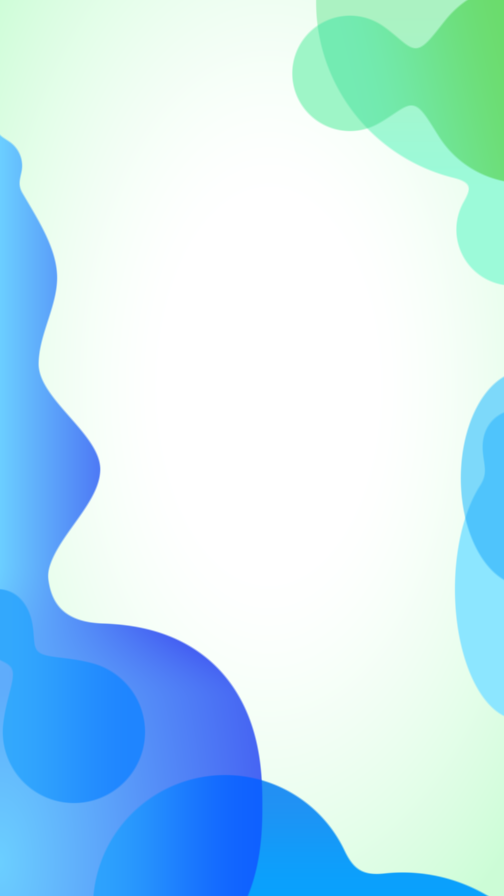
A Shadertoy shader for this background:

```glsl
// Soft liquid blobs in blue and green framing a pale mint-to-white backdrop.
// Each blob is a smooth union of circles, ovals and one wavy edge; overlaps
// of translucent layers get their own deeper gradient.

const vec2 GRID = vec2(9.0, 16.0); // canvas size in layout units, y runs down

// Signed distance to a circle
float circle(vec2 p, vec2 center, float radius) {
    return length(p - center) - radius;
}

// Approximate distance to a superellipse; power 2 gives an ellipse
float oval(vec2 p, vec2 center, vec2 radii, float power) {
    vec2 q = pow(abs((p - center) / radii), vec2(power));
    return (pow(q.x + q.y, 1.0 / power) - 1.0) * min(radii.x, radii.y);
}

// Union with a rounded fillet of size k
float smoothUnion(float a, float b, float k) {
    float h = max(k - abs(a - b), 0.0) / k;
    return min(a, b) - 0.25 * k * h * h;
}

// Antialiased fill amount of a distance field
float coverage(float d) {
    float w = max(fwidth(d), 1e-4);
    return smoothstep(-w, w, -d);
}

// Horizontal reach of the wavy left border at height y
float waveEdge(float y) {
    return -0.08 + 1.10 * smoothstep(2.17, 4.96, y)
                 - 0.33 * smoothstep(4.96, 6.50, y)
                 + 1.10 * smoothstep(6.50, 8.38, y)
                 - 0.94 * smoothstep(8.38, 10.35, y);
}

float leftBlob(vec2 p) {
    float d = smoothUnion(p.x - waveEdge(p.y), circle(p, vec2(-0.125, 2.96), 0.52), 0.2);
    return smoothUnion(d, oval(p, vec2(1.56, 14.38), vec2(3.125, 3.25), 2.4), 1.0);
}

// Two circles melted together
float circlePair(vec2 p, vec2 c1, float r1, vec2 c2, float r2, float k) {
    return smoothUnion(circle(p, c1, r1), circle(p, c2, r2), k);
}

// Paint two translucent layers, with a separate colour where they overlap
vec3 paintPair(vec3 base, float a, vec3 colorA, float b, vec3 colorB, vec3 both) {
    return mix(mix(base, colorA, a), mix(colorB, both, a), b);
}

vec3 backdrop(vec2 p) {
    float r = length((p - vec2(4.8, 6.9)) / (0.5 * GRID));
    float tint = pow(clamp(r - 0.4, 0.0, 1.0), 1.5);
    return mix(vec3(1.0), vec3(0.80, 0.99, 0.84), tint);
}

void mainImage(out vec4 fragColor, in vec2 fragCoord) {
    vec2 uv = fragCoord / iResolution.xy;
    vec2 p = vec2(uv.x, 1.0 - uv.y) * GRID;
    vec3 color = backdrop(p);

    // Green blobs, top right
    float mint = coverage(circlePair(p, vec2(8.875, 0.04), 3.23, vec2(9.15, 4.10), 1.0, 0.4));
    float leaf = coverage(circlePair(p, vec2(6.25, 1.31), 1.03, vec2(9.35, 1.48), 1.79, 0.92));
    vec3 mintColor = mix(vec3(0.67, 0.95, 0.76), vec3(0.61, 0.98, 0.85), smoothstep(0.0, 3.5, p.y));
    float leafRamp = smoothstep(5.8, 9.2, p.x - 0.25 * p.y);
    vec3 leafDeep = mix(vec3(0.45, 0.92, 0.70), vec3(0.42, 0.86, 0.42), leafRamp);
    color = paintPair(color, mint, mintColor, leaf, vec3(0.62, 0.96, 0.78), leafDeep);

    // Pale blue blobs, right side
    float upper = coverage(oval(p, vec2(9.375, 8.54), vec2(1.146, 1.92), 2.0));
    float lower = coverage(smoothUnion(oval(p, vec2(9.27, 10.52), vec2(1.146, 2.33), 2.0),
                                       circle(p, vec2(9.23, 7.92), 0.6), 0.4));
    color = paintPair(color, upper, vec3(0.49, 0.85, 0.98),
                      lower, vec3(0.55, 0.90, 1.0), vec3(0.31, 0.77, 0.99));

    // Large left blob: light at the border, violet-blue towards its rim
    float left = coverage(leftBlob(p));
    float columnRamp = p.x / 2.3;
    float lobeRamp = length(vec2(p.x, 0.5 * (p.y - 15.4))) / 4.9;
    float ramp = clamp(mix(columnRamp, lobeRamp, smoothstep(10.0, 12.5, p.y)), 0.0, 1.0);
    vec3 leftColor = mix(vec3(0.42, 0.81, 1.0), vec3(0.27, 0.38, 0.95), ramp);

    // Bottom hill, deeper where it crosses the left blob
    float hill = coverage(circlePair(p, vec2(4.02, 16.2), 2.36, vec2(7.19, 18.56), 2.98, 0.55));
    vec3 hillColor = mix(vec3(0.14, 0.56, 0.95), vec3(0.04, 0.63, 0.99), smoothstep(13.8, 16.0, p.y));
    vec3 hillDeep = mix(vec3(0.18, 0.64, 0.99), vec3(0.06, 0.38, 1.0), smoothstep(1.5, 4.7, p.x));
    color = paintPair(color, left, leftColor, hill, hillColor, hillDeep);

    // Saturated droplet inside the left blob
    float droplet = coverage(circlePair(p, vec2(1.32, 13.07), 1.27, vec2(-0.04, 11.08), 0.56, 1.3));
    vec3 dropletColor = mix(vec3(0.20, 0.66, 0.99), vec3(0.12, 0.52, 1.0), smoothstep(0.0, 2.5, p.x));
    color = mix(color, dropletColor, droplet);

    fragColor = vec4(color, 1.0);
}
```
